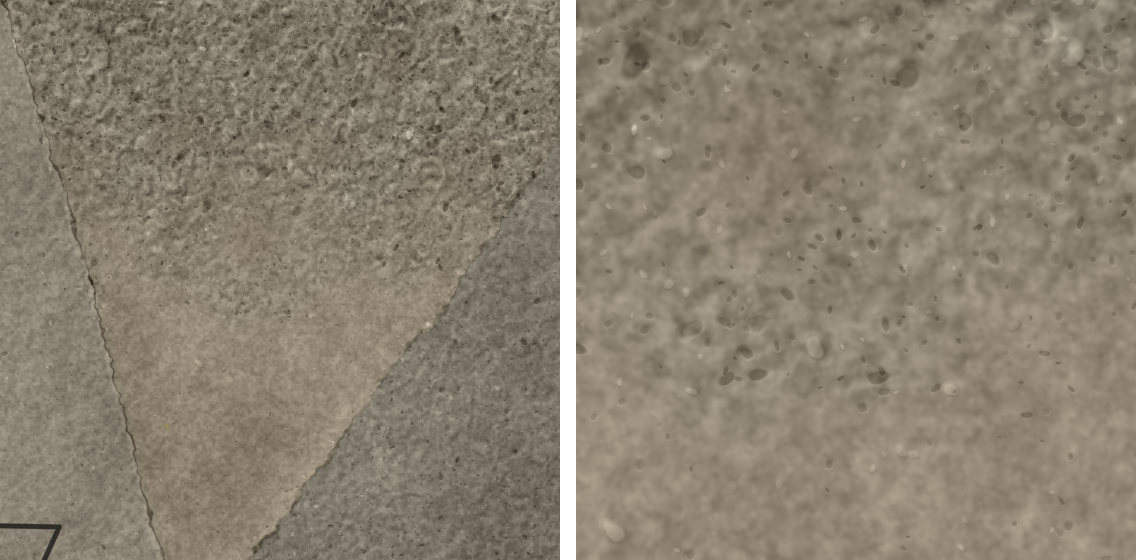
Left, the full canvas; right, a detail of the centre.
Reproduce this texture procedurally as a three.js fragment shader.

```glsl
// Worn concrete slab: a rough, pitted upper field between a thin crack on the
// left and a crumbling diagonal joint on the right. Layered value noise gives
// the grain, and scattered cell-based ellipses give the pits and pebbles.

varying vec2 vUv;

const vec3 CONCRETE = vec3(0.540, 0.508, 0.446);
const vec3 WARM_TINT = vec3(0.012, 0.002, -0.010);
const vec3 COOL_TINT = vec3(-0.008, 0.000, 0.006);
const vec3 PAINT = vec3(0.15, 0.14, 0.13);
const vec3 YELLOW = vec3(0.66, 0.60, 0.22);
const vec2 LIGHT = vec2(-0.6, 0.8);      // direction towards the light
const float GRAIN = 0.23;                // contrast of the fine grain
const float RELIEF = 0.17;               // contrast of the chipped relief
const float MOTTLE = 0.17;               // contrast of the broad stains
const float PIT_DEPTH = 0.17;            // contrast of pits and pebbles

vec3 hash3(vec2 p) {
  vec3 q = fract(p.xyx * vec3(0.1031, 0.1030, 0.0973));
  q += dot(q, q.yxz + 33.33);
  return fract((q.xxy + q.yzz) * q.zyx);
}

float noise(vec2 p) {
  vec2 i = floor(p), f = fract(p);
  f = f * f * (3.0 - 2.0 * f);
  float low = mix(hash3(i).x, hash3(i + vec2(1, 0)).x, f.x);
  float high = mix(hash3(i + vec2(0, 1)).x, hash3(i + vec2(1, 1)).x, f.x);
  return mix(low, high, f.y);
}

mat2 turn(float a) {
  return mat2(cos(a), sin(a), -sin(a), cos(a));
}

float fbm(vec2 p) {
  float sum = 0.0, weight = 0.5;
  for (int i = 0; i < 4; i++) {
    sum += weight * noise(p);
    p = turn(0.6) * p * 2.03 + 17.0;
    weight *= 0.5;
  }
  return sum / 0.9375;
}

// Scattered pits (negative) and pale pebbles (positive), one per cell at most.
float stones(vec2 p, float density, float paleShare, float seed) {
  float sum = 0.0;
  float ragged = 0.5 * (noise(p * 3.1 + seed) - 0.5);
  for (int j = -1; j <= 1; j++) {
    for (int i = -1; i <= 1; i++) {
      vec2 cell = floor(p) + vec2(i, j);
      vec3 a = hash3(cell + seed), b = hash3(cell + seed + 71.0);
      vec2 d = p - cell - 0.2 - 0.6 * a.xy;
      float radius = mix(0.17, 0.42, b.z * b.z);
      vec2 shape = vec2(1.0, 1.15 + 0.9 * b.y);
      float reach = length(turn(6.2832 * b.x) * d * shape) / radius + ragged;
      float present = smoothstep(a.z, a.z + 0.08, density);
      float pale = step(fract(a.z * 37.0), paleShare);
      float face = 1.0 - smoothstep(0.7, 1.1, reach);
      float rim = smoothstep(0.8, 1.1, reach) * (1.0 - smoothstep(1.1, 1.55, reach));
      float side = dot(d, LIGHT) / radius * mix(-1.0, 1.0, pale);
      float body = mix(-1.0, 0.85, pale) * (0.5 + 0.5 * b.y);
      sum += present * (face * (body + 0.35 * side) + 0.4 * rim * side);
    }
  }
  return sum;
}

float segment(vec2 p, vec2 a, vec2 b) {
  vec2 ab = b - a;
  return length(p - a - ab * clamp(dot(p - a, ab) / dot(ab, ab), 0.0, 1.0));
}

void main() {
  vec2 p = vUv;
  float jag = 0.030 * (fbm(p * 14.0) - 0.5) + 0.010 * (noise(p * 95.0) - 0.5);

  // Signed distances to the crack and the joint, positive to their right
  float crack = 0.96 * (p.x - 0.285 + 0.28 * p.y - 0.015 * sin(3.14 * p.y)) + 0.7 * jag;
  float joint = 0.79 * (p.x - 0.44 - 0.78 * p.y + 0.1 * pow(p.y, 4.0)) + jag;
  float leftSide = 1.0 - smoothstep(-0.02, 0.02, crack);
  float rightSide = smoothstep(-0.006, 0.006, joint);
  float slab = (1.0 - leftSide) * (1.0 - rightSide);

  // Regions of wear
  float stain = fbm(p * 4.5 + 3.0) - 0.5;
  float worn = slab * smoothstep(0.42, 0.78, p.y + 0.75 * stain);
  float seam = 1.0 - smoothstep(0.004, 0.022, abs(joint + 0.004));
  float chipped = 1.0 - smoothstep(0.015, 0.045, length((p - vec2(0.163, 0.475)) * vec2(1.3, 0.7)));
  float rough = clamp(worn + 0.3 * rightSide + 0.1 * leftSide + 0.6 * chipped, 0.0, 1.0);

  // Broad tone
  float lip = (1.0 - smoothstep(0.0, 0.09, -joint)) * slab * (1.0 - smoothstep(0.15, 0.4, p.y));
  float tone = MOTTLE * stain + 0.018 * slab - 0.060 * worn - 0.040 * rightSide + 0.045 * lip;
  tone += 0.07 * (fbm(p * 19.0 + 40.0) - 0.5);

  // Grain and embossed chips
  vec2 q = turn(0.5) * p;
  float grain = 0.30 * noise(q * 92.0) + 0.42 * noise(p * 178.0 + 9.0) + 0.28 * noise(q * 330.0);
  vec2 curl = p * 88.0 + 1.6 * vec2(noise(q * 60.0), noise(q * 60.0 + 31.0));
  float relief = noise(curl + 0.45 * LIGHT) - noise(curl - 0.45 * LIGHT);
  tone += GRAIN * (0.8 + 0.35 * rough) * (grain - 0.5) - RELIEF * (0.25 + 0.75 * rough) * relief;

  // Pits and pebbles in three sizes
  float pale = mix(0.22, 0.75, seam);
  float pits = stones(q * 27.0, 0.03 + 0.20 * worn, 0.2, 5.0);
  pits += 0.85 * stones(p * 58.0, 0.06 + 0.42 * rough + 0.45 * seam, pale, 130.0);
  pits += 0.65 * stones(q * 112.0, 0.13 + 0.35 * rough, 0.25, 270.0);
  tone += PIT_DEPTH * pits;

  // Crack and joint lines, uneven in width and strength
  float gap = noise(p * 38.0 + 11.0);
  tone -= 0.20 * (0.4 + 0.6 * gap) * (1.0 - smoothstep(0.0006, 0.0016 + 0.0025 * gap, abs(crack)));
  tone += 0.05 * (1.0 - smoothstep(0.001, 0.005, abs(crack + 0.005)));
  tone -= 0.19 * gap * (1.0 - smoothstep(0.001, 0.003 + 0.004 * gap, abs(joint)));

  vec3 color = CONCRETE + clamp(tone, -0.34, 0.25) * vec3(1.0, 1.0, 0.96);
  color += WARM_TINT * slab * (1.0 - worn) + COOL_TINT * (rightSide + 0.6 * leftSide);

  // Yellow fleck and a painted corner stroke
  float fleck = length(p - vec2(0.292, 0.24)) + 0.012 * (noise(p * 150.0) - 0.5);
  color = mix(color, YELLOW, 0.7 * (1.0 - smoothstep(0.002, 0.007, fleck)));
  float stroke = min(segment(p, vec2(-0.05, 0.062), vec2(0.106, 0.059)),
                     segment(p, vec2(0.106, 0.059), vec2(0.07, -0.02)));
  color = mix(color, PAINT, 0.9 * (1.0 - smoothstep(0.003, 0.006, stroke)));

  gl_FragColor = vec4(color, 1.0);
}
```
